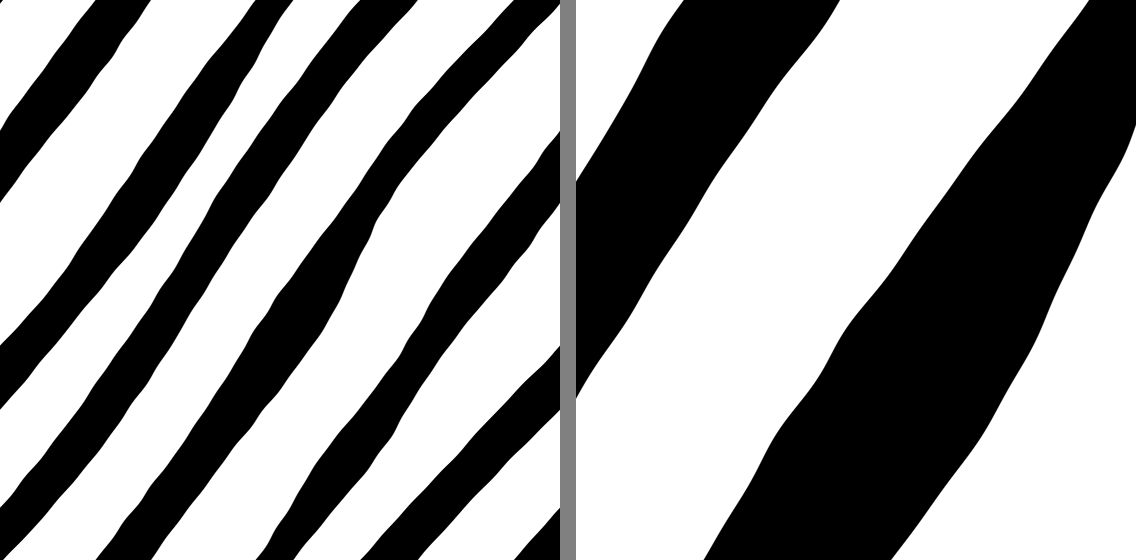
Left, the full canvas; right, a detail of the centre.
Give the GLSL for this pattern, as a WebGL 1 fragment shader.

```glsl
precision highp float;
// Uneven black diagonal bands on white. All bands are one closed ribbon that
// winds around the tile, four laps down for three laps leftward, so every
// edge joins. Layered sines along the ribbon bend it and vary its width.

uniform vec2 u_resolution;

const float TAU = 6.2831853;
const int LAPS_DOWN = 4;            // bands crossed along a horizontal edge
const float LAPS_LEFT = 3.0;        // bands crossed along a vertical edge
const float START_X = 0.221;        // mean ribbon position at the top edge
const float HALF_WIDTH = 0.0469;    // mean half width, measured horizontally
const float WAVE_SCALE = 0.001;     // harmonic weights are in thousandths
const float ROUGHNESS = 0.0011;     // small hand-cut wobble of each edge
const vec3 INK = vec3(0.0);
const vec3 PAPER = vec3(1.0);

// Cosine and sine weights of two neighbouring harmonics per vec4.
const vec4 BEND_1_2 = vec4(-5.1, 23.8, -7.4, -5.4);
const vec4 BEND_3_4 = vec4(20.0, 6.6, -4.3, -10.0);
const vec4 BEND_5_6 = vec4(-1.4, -1.5, -2.0, 2.9);
const vec4 BEND_7_8 = vec4(-0.5, 1.4, 0.0, 0.0);

const vec4 SWELL_1_2 = vec4(1.2, 0.2, 4.1, -1.9);
const vec4 SWELL_3_4 = vec4(0.5, 1.3, -0.5, -1.2);
const vec4 SWELL_5_6 = vec4(-2.4, -0.7, -0.8, 0.9);
const vec4 SWELL_7_8 = vec4(-0.5, 2.4, -0.8, 0.2);
const vec4 SWELL_9_10 = vec4(2.4, 0.0, 1.9, 0.5);
const vec4 SWELL_11_12 = vec4(-0.5, 0.6, -0.9, 0.2);
const vec4 SWELL_13_14 = vec4(-1.6, -0.7, 0.6, -0.2);

// Harmonics k and k + 1 at the given angle along the ribbon.
float wavePair(float angle, float k, vec4 weights) {
  float a = k * angle;
  float b = a + angle;
  return dot(weights, vec4(cos(a), sin(a), cos(b), sin(b)));
}

float ribbonBend(float angle) {
  return WAVE_SCALE * (wavePair(angle, 1.0, BEND_1_2)
    + wavePair(angle, 3.0, BEND_3_4)
    + wavePair(angle, 5.0, BEND_5_6)
    + wavePair(angle, 7.0, BEND_7_8));
}

float ribbonSwell(float angle) {
  return WAVE_SCALE * (wavePair(angle, 1.0, SWELL_1_2)
    + wavePair(angle, 3.0, SWELL_3_4)
    + wavePair(angle, 5.0, SWELL_5_6)
    + wavePair(angle, 7.0, SWELL_7_8)
    + wavePair(angle, 9.0, SWELL_9_10)
    + wavePair(angle, 11.0, SWELL_11_12)
    + wavePair(angle, 13.0, SWELL_13_14));
}

// Whole-number frequencies keep the wobble closed; each side has its own phase.
float edgeWobble(float angle, float side) {
  float phase = 1.7 * side;
  return ROUGHNESS * (sin(37.0 * angle + phase + 2.0 * sin(11.0 * angle - phase))
    + 0.5 * sin(71.0 * angle - 2.0 * phase));
}

// Signed distance to one lap of the ribbon, negative inside.
float ribbonDistance(float x, float travel) {
  float turn = travel / float(LAPS_DOWN);
  float angle = TAU * turn;
  float center = START_X - LAPS_LEFT * turn + ribbonBend(angle);
  float offset = fract(x - center + 0.5) - 0.5;
  float side = offset < 0.0 ? -1.0 : 1.0;
  float halfWidth = HALF_WIDTH + ribbonSwell(angle) + edgeWobble(angle, side);
  float slope = LAPS_LEFT / float(LAPS_DOWN);
  return (abs(offset) - halfWidth) / sqrt(1.0 + slope * slope);
}

void main() {
  vec2 uv = gl_FragCoord.xy / u_resolution;
  float pixel = 1.0 / min(u_resolution.x, u_resolution.y);

  // Nearest of the laps passing through this row.
  float nearest = 1.0;
  for (int lap = 0; lap < LAPS_DOWN; lap++) {
    nearest = min(nearest, ribbonDistance(uv.x, 1.0 - uv.y + float(lap)));
  }

  float paper = smoothstep(-0.7 * pixel, 0.7 * pixel, nearest);
  gl_FragColor = vec4(mix(INK, PAPER, paper), 1.0);
}
```
